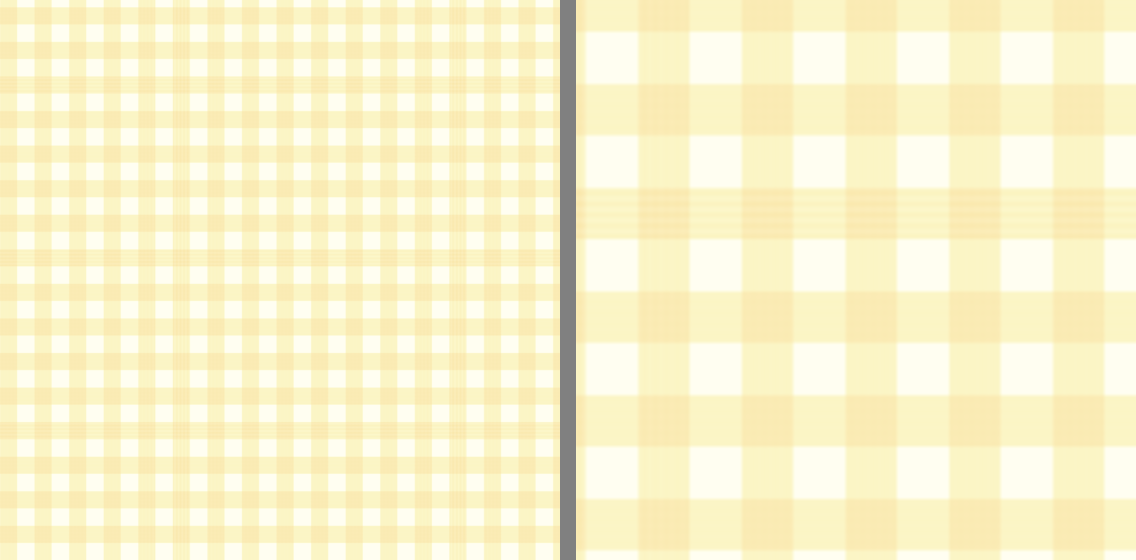
Left, the full canvas; right, a detail of the centre.
This pattern is drawn by a WebGL 2 fragment shader. Its source:

```glsl
#version 300 es
precision highp float;
// Pale yellow gingham: two crossing sets of soft-edged bands on a cream ground.
// The number of bands covering a point picks its tint; layered sines
// add faint woven threads that surface in a few bands at regular intervals.

uniform vec2 u_resolution;
out vec4 fragColor;

const float REPEATS = 16.2;                      // checks across the canvas
const float BAND_WIDTH = 0.494;                  // share of one repeat
const vec2 BAND_START = vec2(0.0, 0.0305);       // left and lower edge of first bands
const float EDGE_SOFTNESS = 0.0016;              // half blur, in canvas units

const vec3 CREAM = vec3(1.0, 0.998, 0.945);
const vec3 LEMON = vec3(0.985, 0.961, 0.773);
const vec3 BUTTER = vec3(0.982, 0.921, 0.705);

const float THREADS = 154.0;                     // threads across the canvas
const vec2 THREAD_CENTER = vec2(0.319, 0.542);   // where threads show most
const vec2 THREAD_SPACING = vec2(0.494, 0.309);  // distance between such places
const float THREAD_STRENGTH = 0.011;
const float THREAD_FAINT = 0.15;                 // visibility everywhere else
const float TAU = 6.28319;

// Coverage of the vertical (x) and horizontal (y) bands.
vec2 bandCoverage(vec2 p, float pixel) {
    vec2 cell = (p - BAND_START) * REPEATS - 0.5 * BAND_WIDTH;
    vec2 fromCenter = abs(fract(cell + 0.5) - 0.5);
    vec2 edge = (fromCenter - 0.5 * BAND_WIDTH) / REPEATS;
    float blur = max(EDGE_SOFTNESS, 0.75 * pixel);
    return 1.0 - smoothstep(-blur, blur, edge);
}

// Fine ripple along each axis, swelling at regular intervals.
vec2 threadRipple(vec2 p) {
    vec2 offset = p - THREAD_CENTER;
    vec2 swell = 0.5 + 0.5 * cos(TAU * offset / THREAD_SPACING);
    vec2 visible = THREAD_FAINT + (1.0 - THREAD_FAINT) * pow(swell, vec2(10.0));
    return visible * cos(TAU * THREADS * offset);
}

void main() {
    float side = min(u_resolution.x, u_resolution.y);
    vec2 p = gl_FragCoord.xy / side;
    vec2 band = bandCoverage(p, 1.0 / side);

    // Bare ground, one band, or two crossing bands
    vec3 bare = mix(CREAM, LEMON, band.x);
    vec3 crossed = mix(LEMON, BUTTER, band.x);
    vec3 color = mix(bare, crossed, band.y);

    // Threads show on the dyed bands, strongest in blue
    float ripple = dot(threadRipple(p), band);
    color += THREAD_STRENGTH * ripple * vec3(0.2, 0.6, 1.5);

    fragColor = vec4(clamp(color, 0.0, 1.0), 1.0);
}
```
